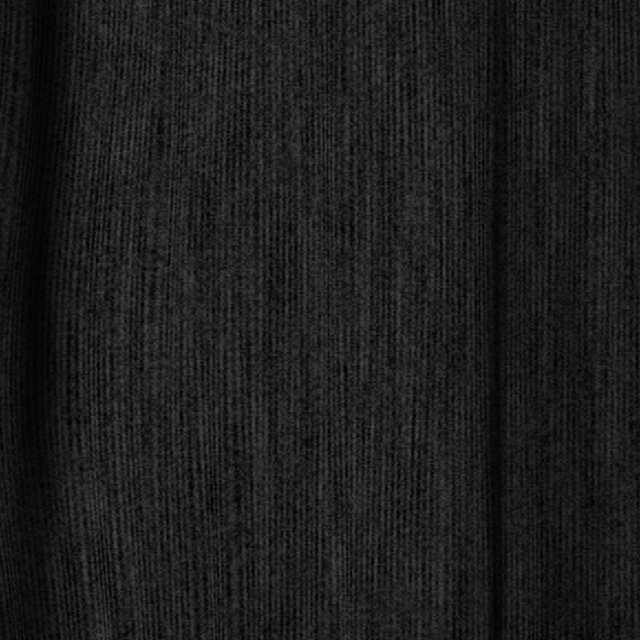
A three.js fragment shader for this texture:

```glsl
// Black ribbed knit cloth hanging in soft vertical folds.
// Uneven fine ribs and stitch grain are built from value noise, then
// multiplied by a smooth fold shading with two dark creases.

#define RIB_COUNT 106.0
#define RIB_DEPTH 0.40
#define STREAK_DEPTH 0.28
#define GRAIN_DEPTH 0.48
#define STITCH_DEPTH 0.22
#define CLOTH_TONE 0.131
#define CLOTH_TINT vec3(1.0, 1.0, 0.995)

varying vec2 vUv;

float hash(vec2 cell) {
  vec3 p = fract(vec3(cell.xyx) * 0.1031);
  p += dot(p, p.yzx + 33.33);
  return fract((p.x + p.y) * p.z);
}

// Smooth value noise in the range -1 to 1.
float noise(vec2 p) {
  vec2 cell = floor(p);
  vec2 f = fract(p);
  f = f * f * (3.0 - 2.0 * f);
  float low = mix(hash(cell), hash(cell + vec2(1.0, 0.0)), f.x);
  float high = mix(hash(cell + vec2(0.0, 1.0)), hash(cell + 1.0), f.x);
  return 2.0 * mix(low, high, f.y) - 1.0;
}

float bell(float x, float center, float width) {
  float d = (x - center) / width;
  return exp(-d * d);
}

// Rib position across the cloth: leaning at the left, slightly uneven.
float ribCoordinate(vec2 uv) {
  float lean = 0.022 * sin(5.2 * uv.y - 0.6) * (1.0 - smoothstep(0.05, 0.45, uv.x));
  float sway = 0.003 * noise(uv * vec2(7.0, 2.5));
  float x = uv.x + lean + sway;
  return x * RIB_COUNT + 0.8 * noise(vec2(x * 34.0, uv.y * 1.5));
}

// Relative brightness of ribs, long streaks, stitches and grain.
float knit(vec2 uv) {
  float rib = ribCoordinate(uv);
  float clarity = 0.72 + 0.4 * noise(uv * vec2(26.0, 19.0));
  float ridge = cos(6.28318 * rib) * clarity;
  float streak = noise(vec2(rib * 1.3, uv.y * 9.0));
  float stitch = noise(vec2(rib * 2.0, uv.y * 150.0));
  float grain = noise(uv * vec2(290.0, 330.0) + 17.0);
  return 1.0 + RIB_DEPTH * ridge + STREAK_DEPTH * streak
    + STITCH_DEPTH * stitch + GRAIN_DEPTH * grain;
}

// Large light and shadow of the hanging folds.
float foldShade(vec2 uv) {
  float x = uv.x;
  float y = uv.y;
  float shade = 1.0 + 0.06 * noise(vec2(x * 11.0, y * 2.0));

  // Wide crease at the left, fading towards the hem.
  float leftCenter = 0.056 + 0.018 * smoothstep(0.5, 1.0, y);
  float leftDepth = mix(0.42, 0.76, smoothstep(0.08, 0.45, y));
  shade *= 1.0 - leftDepth * bell(x, leftCenter, 0.036);
  shade *= mix(0.66, 1.0, smoothstep(0.02, 0.17, x));

  // Narrow crease at the right with a soft approach.
  float rightCenter = 0.776 + 0.009 * smoothstep(0.5, 1.0, y);
  float rightDepth = mix(0.68, 0.42, smoothstep(0.45, 0.85, y));
  shade *= 1.0 - rightDepth * bell(x, rightCenter, 0.013);
  shade *= 1.0 - 0.26 * bell(x, 0.765, 0.055);

  // Dim panel beyond the crease, with minor pleats.
  float panel = smoothstep(0.78, 0.87, x);
  float pleats = noise(vec2(x * 30.0 + 0.5 * y, y * 1.2));
  shade *= 1.0 - panel * (0.27 - 0.16 * pleats);
  return shade * mix(0.92, 1.0, smoothstep(0.0, 0.25, y));
}

void main() {
  float tone = CLOTH_TONE * foldShade(vUv) * knit(vUv);
  gl_FragColor = vec4(CLOTH_TINT * max(tone, 0.015), 1.0);
}
```
